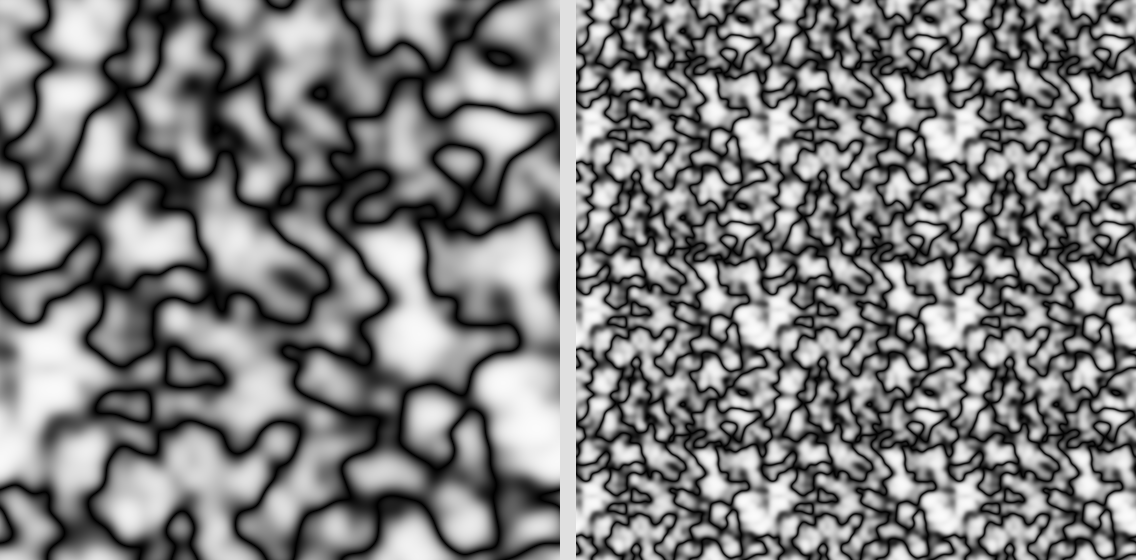
Left: one tile. Right: repeated 3 by 3.
Give the GLSL for this texture, as a Shadertoy shader.

```glsl
// Seamless grey folded noise: soft white patches split by thin black winding creases.

const float COARSE_CELLS = 18.0;
const float FINE_CELLS = 35.0;
const float FINE_WEIGHT = 0.35;
const float CONTRAST = 2.9;

// Integer hash of a lattice cell, returned in -1..1.
float hashCell(vec2 cell, uint seed) {
    uvec2 q = uvec2(cell) * uvec2(1597334673u, 3812015801u);
    uint h = q.x ^ q.y ^ (seed * 2798796415u);
    h = (h ^ (h >> 16)) * 2146121005u;
    h = (h ^ (h >> 15)) * 2221713035u;
    h ^= h >> 16;
    return float(h >> 8) / 8388608.0 - 1.0;
}

// Cubic B-spline kernel, two cells wide on each side.
float spline(float x) {
    float d = abs(x);
    float outer = max(2.0 - d, 0.0);
    float inner = max(1.0 - d, 0.0);
    return (outer * outer * outer - 4.0 * inner * inner * inner) / 6.0;
}

// Smooth isotropic noise that wraps after a whole number of cells.
float wrappedNoise(vec2 uv, float cells, uint seed) {
    vec2 p = uv * cells;
    vec2 base = floor(p);
    float total = 0.0;
    for (int j = -1; j <= 2; j++) {
        for (int i = -1; i <= 2; i++) {
            vec2 cell = base + vec2(i, j);
            vec2 offset = p - cell;
            float weight = spline(offset.x) * spline(offset.y);
            total += weight * hashCell(mod(cell + 0.5, cells), seed);
        }
    }
    return total;
}

// Fold the field at zero and compress its peaks softly towards white.
float foldedTone(float field, float contrast) {
    return tanh(contrast * abs(field));
}

void mainImage(out vec4 fragColor, in vec2 fragCoord) {
    vec2 uv = fragCoord / iResolution.xy;

    // Broad patches plus a weaker octave that bends the creases.
    float field = wrappedNoise(uv, COARSE_CELLS, 3u)
                + FINE_WEIGHT * wrappedNoise(uv, FINE_CELLS, 11u);

    fragColor = vec4(vec3(foldedTone(field, CONTRAST)), 1.0);
}
```
